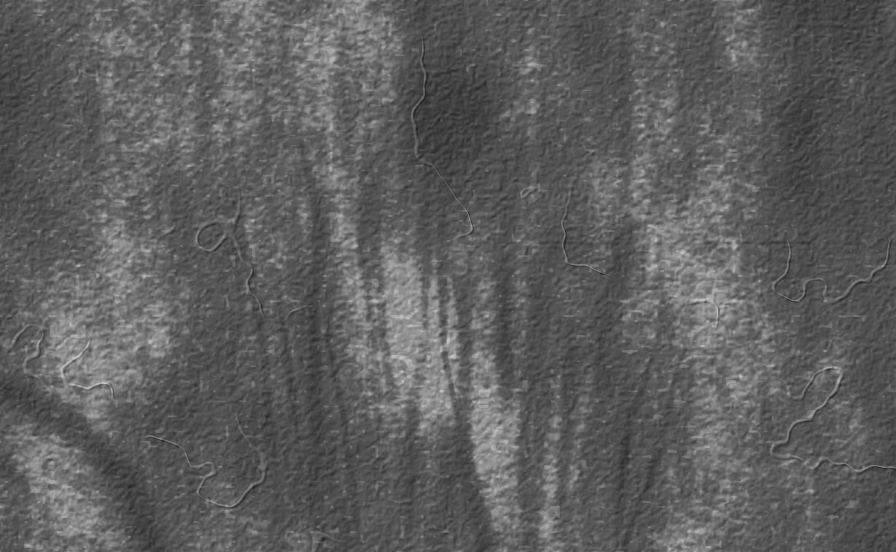
A WebGL 2 fragment shader for this texture:

```glsl
#version 300 es
precision highp float;
// Weathered grey plaster: embossed grain, worn pale patches, dark streaks and fine cracks.
uniform vec2 u_resolution;
out vec4 fragColor;

float hash(vec2 p) {
    return fract(sin(dot(p, vec2(127.1, 311.7))) * 43758.5453);
}

float noise(vec2 p) {
    vec2 i = floor(p), f = fract(p);
    f = f * f * (3.0 - 2.0 * f);
    return mix(mix(hash(i), hash(i + vec2(1, 0)), f.x),
               mix(hash(i + vec2(0, 1)), hash(i + vec2(1, 1)), f.x), f.y);
}

float fbm(vec2 p) {
    float sum = 0.0, amp = 0.53;
    for (int i = 0; i < 4; i++) {
        sum += amp * noise(p);
        p = mat2(1.6, 1.2, -1.2, 1.6) * p + 17.3;
        amp *= 0.5;
    }
    return sum;
}

// Vertically drawn noise, without rotation so the grain stays upright
float drips(vec2 p) {
    return 0.4 * noise(p * vec2(9.0, 2.0)) + 0.35 * noise(p * vec2(24.0, 5.0) + 5.0)
         + 0.25 * noise(p * vec2(60.0, 13.0) + 9.0);
}

float blob(vec2 p, vec2 center, vec2 radius) {
    vec2 q = (p - center) / radius;
    return exp(-dot(q, q));
}

float grain(vec2 p) {
    p += 0.006 * vec2(noise(p * 60.0), noise(p * 60.0 + 70.0));
    return 0.6 * noise(p * vec2(105.0, 125.0)) + 0.4 * noise(p * 190.0 + 31.0);
}

// Broken, jagged hairlines along the level lines of a noise field
float crack(vec2 p) {
    p += 0.012 * vec2(noise(p * 45.0), noise(p * 45.0 + 20.0));
    float line = abs(fbm(p * 3.2 + 23.0) - 0.47);
    float broken = smoothstep(0.56, 0.68, noise(p * 6.0 + 13.0));
    return (1.0 - smoothstep(0.001, 0.007, line)) * broken;
}

float relief(vec2 p) {
    return grain(p) + 0.5 * crack(p);
}

// Slanted dark strokes that converge below the lower edge
float streaks(vec2 p) {
    float dark = 0.0;
    for (int i = 0; i < 18; i++) {
        vec2 id = vec2(float(i), 3.7);
        float x = 0.48 + 0.04 * (float(i) + 1.5 * hash(id));
        x += (x - 0.78) * 0.45 * (p.y - 0.3) + 0.05 * (noise(vec2(p.y * 5.0, id.x * 7.0)) - 0.5);
        float width = mix(0.005, 0.02, hash(id + 4.0)) * (0.5 + noise(vec2(p.y * 9.0, id.x * 5.0)));
        float reach = (p.y - mix(0.1, 0.55, hash(id + 8.0))) / mix(0.13, 0.3, hash(id + 2.0));
        float stroke = 1.0 - smoothstep(width * 0.2, width * 1.4, abs(p.x - x));
        dark = max(dark, stroke * exp(-reach * reach * reach * reach));
    }
    return dark;
}

// Broad lay of worn (positive) and stained (negative) areas
float wear(vec2 p) {
    vec2 q = p + 0.07 * (vec2(fbm(p * 9.0), fbm(p * 9.0 + 50.0)) - 0.5);
    float w = 0.55 * (drips(p) - 0.5) + 0.5 * (fbm(p * 3.5 + 7.0) - 0.5)
            + 0.35 * (fbm(p * vec2(14.0, 9.0) + 3.0) - 0.5);

    vec2 pane = (q - vec2(0.75, 0.40)) / vec2(0.095, 0.19);
    pane *= pane;
    w += 0.40 * exp(-dot(pane, pane));
    w += 0.24 * blob(q, vec2(0.15, 0.42), vec2(0.15, 0.24));
    w += 0.36 * blob(q, vec2(0.07, 0.12), vec2(0.08, 0.11));
    w += 0.16 * blob(q, vec2(0.57, 0.62), vec2(0.08, 0.30));
    w += 0.24 * blob(q, vec2(0.97, 0.14), vec2(0.10, 0.18));
    w += 0.14 * blob(q, vec2(0.95, 0.90), vec2(0.14, 0.16));
    w -= 0.24 * blob(q, vec2(0.85, 0.78), vec2(0.09, 0.16));
    w -= 0.24 * blob(q, vec2(0.54, 0.43), vec2(0.04, 0.09));
    w -= 0.30 * blob(q, vec2(0.80, 0.12), vec2(0.05, 0.13));
    w -= 0.22 * blob(q, vec2(0.00, 0.75), vec2(0.09, 0.18));
    w -= 0.22 * smoothstep(1.36, 1.58, p.x);

    // Sweeping arcs in the lower left corner
    float r = length(q - vec2(-0.05, -0.03));
    float arcs = exp(-pow((r - 0.32) / 0.03, 2.0)) + 0.7 * exp(-pow((r - 0.17) / 0.018, 2.0))
               * smoothstep(0.09, 0.02, p.x);
    return w - 0.40 * arcs - 0.24 * streaks(p);
}

void main() {
    vec2 p = gl_FragCoord.xy / u_resolution.y;
    float w = wear(p);

    // Pale layer showing through in stipples
    float stipple = 0.55 * grain(p + 3.0) + 0.45 * noise(p * vec2(75.0, 150.0));
    float pale = smoothstep(0.0, 0.36, w + 0.6 * (stipple - 0.5));

    // Light raking from the upper left
    float lit = relief(p) - relief(p + vec2(-0.003, 0.003));

    float tone = 0.335 + 0.22 * clamp(w, -0.4, 0.25) + 0.18 * pale;
    tone += (0.20 + 0.08 * pale) * lit + 0.06 * crack(p);

    // Scattered chips, densest on worn plaster
    tone += 0.12 * smoothstep(0.80, 0.95, noise(p * vec2(85.0, 110.0) + 60.0) + 0.2 * w);

    // Faint level seam
    float seam = 1.0 - smoothstep(0.001, 0.004, abs(p.y - 0.557 - 0.004 * noise(p * 12.0)));
    tone -= 0.06 * seam * smoothstep(0.75, 1.0, p.x) * noise(p * vec2(14.0, 1.0));

    fragColor = vec4(vec3(clamp(tone, 0.16, 0.75)), 1.0);
}
```
